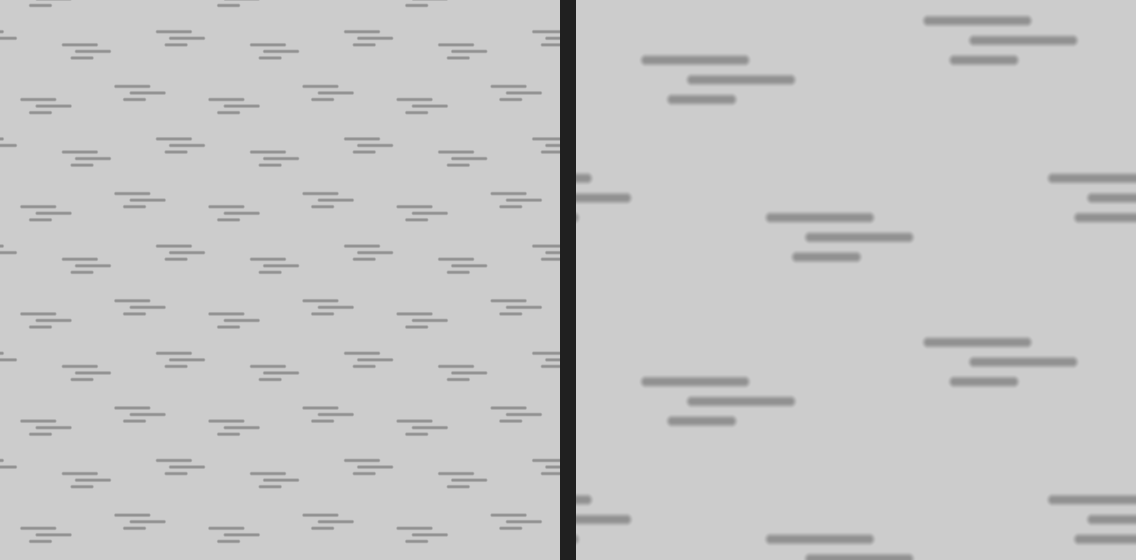
Left, the full canvas; right, a detail of the centre.
Give the GLSL for this pattern, as a WebGL 1 fragment shader.

```glsl
precision highp float;
// Staggered clusters of three soft grey horizontal dashes on a pale grey ground.

uniform vec2 u_resolution;

const float GRID = 512.0;                // design units across the canvas
const vec2 PERIOD = vec2(172.0, 98.0);   // size of one repeat
const vec2 STAGGER = vec2(86.0, 12.0);   // step to the second cluster of a row
const float LINE_GAP = 6.0;              // spacing of dashes in a cluster
const float CORE = 0.3;                  // radius of the solid dash core
const float FADE = 2.4;                  // radius where the dash vanishes
const vec3 GROUND = vec3(0.80);
const vec3 INK = vec3(0.57);

// Offset from a centre to its nearest repeated copy.
vec2 wrapOffset(vec2 p, vec2 centre, vec2 period) {
  return mod(p - centre + 0.5 * period, period) - 0.5 * period;
}

// Distance to a horizontal segment centred on the origin.
float dashDistance(vec2 p, float halfLength) {
  return length(vec2(max(abs(p.x) - halfLength, 0.0), p.y));
}

// Distance to a cluster: long dash, shifted long dash, short dash.
float clusterDistance(vec2 p, vec2 centre, float shift) {
  vec2 middle = centre + vec2(shift, -LINE_GAP);
  vec2 lower = centre + vec2(2.0, -2.0 * LINE_GAP);
  float d = dashDistance(wrapOffset(p, centre, PERIOD), 15.0);
  d = min(d, dashDistance(wrapOffset(p, middle, PERIOD), 15.0));
  return min(d, dashDistance(wrapOffset(p, lower, PERIOD), 9.0));
}

// Soft coverage of a dash, never sharper than one pixel.
float dashCoverage(float d, float pixel) {
  return 1.0 - smoothstep(CORE, max(FADE, CORE + pixel), d);
}

void main() {
  float unitsPerPixel = GRID / min(u_resolution.x, u_resolution.y);
  vec2 p = gl_FragCoord.xy * unitsPerPixel;

  // Two alternating rows, each with two staggered clusters.
  float d = GRID;
  for (int i = 0; i < 2; i++) {
    vec2 stagger = float(i) * STAGGER;
    d = min(d, clusterDistance(p, vec2(35.0, 29.0) + stagger, 14.0));
    d = min(d, clusterDistance(p, vec2(73.0, 79.0) + stagger, 12.0));
  }

  gl_FragColor = vec4(mix(GROUND, INK, dashCoverage(d, unitsPerPixel)), 1.0);
}
```
